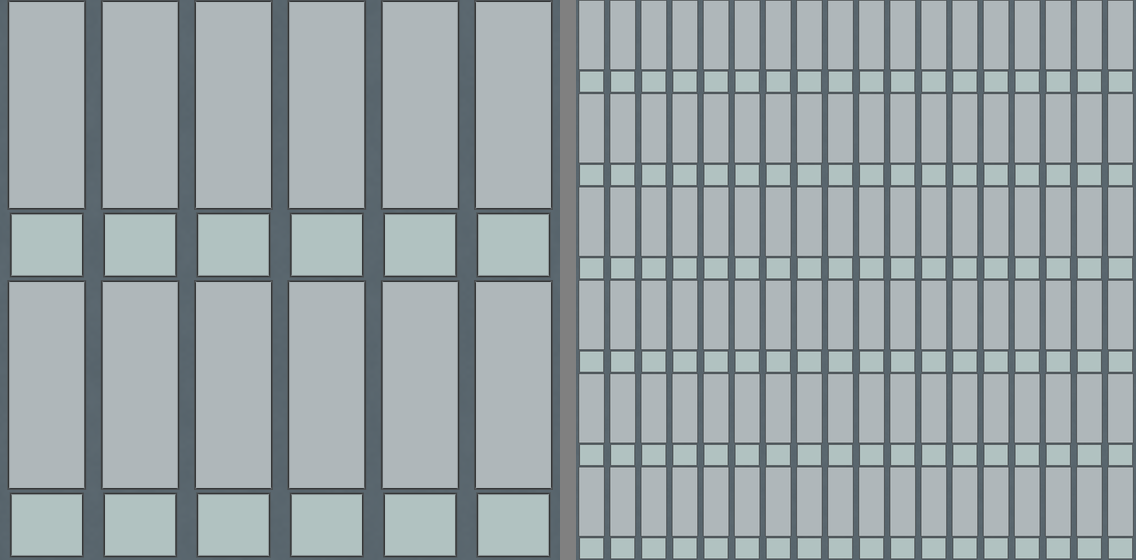
Left, the tile; right, the same tile 3 across and 3 down.
Give the GLSL for this pattern, as a Shadertoy shader.

```glsl
float hash(vec2 p) {
    return fract(sin(dot(p, vec2(127.1, 311.7))) * 43758.5453);
}

// Value noise that wraps after "period" lattice cells
float wrapNoise(vec2 p, vec2 period) {
    vec2 i = floor(p), f = fract(p);
    f = f * f * (3.0 - 2.0 * f);
    vec2 a = mod(i, period), b = mod(i + 1.0, period);
    return mix(mix(hash(a), hash(vec2(b.x, a.y)), f.x),
               mix(hash(vec2(a.x, b.y)), hash(b), f.x), f.y);
}

// Inset panel: dark groove, thin bevel, flat face, mitred corners
vec3 addPanel(vec3 base, vec2 p, vec2 halfSize, vec3 face, float soft) {
    vec2 inset = halfSize - abs(p);
    float d = min(inset.x, inset.y);
    float corner = 1.0 - smoothstep(0.0, 3.0, abs(inset.x - inset.y));

    vec3 groove = mix(vec3(0.31, 0.33, 0.34), vec3(0.18), smoothstep(1.1 - soft, 1.1 + soft, d));
    groove = mix(groove, vec3(0.22, 0.23, 0.24), smoothstep(1.9 - soft, 1.9 + soft, d));
    groove = mix(groove, vec3(0.56, 0.59, 0.60), smoothstep(2.7 - soft, 2.7 + soft, d));
    groove = mix(groove, vec3(0.50, 0.53, 0.54), 0.5 * corner * smoothstep(0.6, 2.4, d));

    vec3 col = mix(base, groove, smoothstep(-soft, soft, d));
    return mix(col, face, smoothstep(3.1 - soft, 3.1 + soft, d));
}

void mainImage(out vec4 fragColor, in vec2 fragCoord) {
    vec2 uv = fragCoord / iResolution.xy;

    // Six bays by two storeys, each 128 by 384 units; wrap mid-gap
    vec2 p = uv * 768.0 - vec2(0.0, 1.65);
    p = mod(p, vec2(128.0, 384.0)) + vec2(0.0, 1.65);
    float soft = max(0.4, 384.0 / iResolution.y);

    // Frame with faint mottling
    float mottle = 0.6 * wrapNoise(uv * vec2(48.0, 24.0), vec2(48.0, 24.0))
                 + 0.4 * wrapNoise(uv * 128.0, vec2(128.0));
    vec3 col = vec3(0.35, 0.40, 0.43) + 0.025 * (mottle - 0.5);

    // Tall upper panel and low spandrel
    col = addPanel(col, p - vec2(64.2, 240.0), vec2(54.2, 144.0), vec3(0.685, 0.718, 0.73), soft);
    col = addPanel(col, p - vec2(64.2, 48.0), vec2(51.0, 44.7), vec3(0.695, 0.76, 0.758), soft);

    fragColor = vec4(col, 1.0);
}
```
